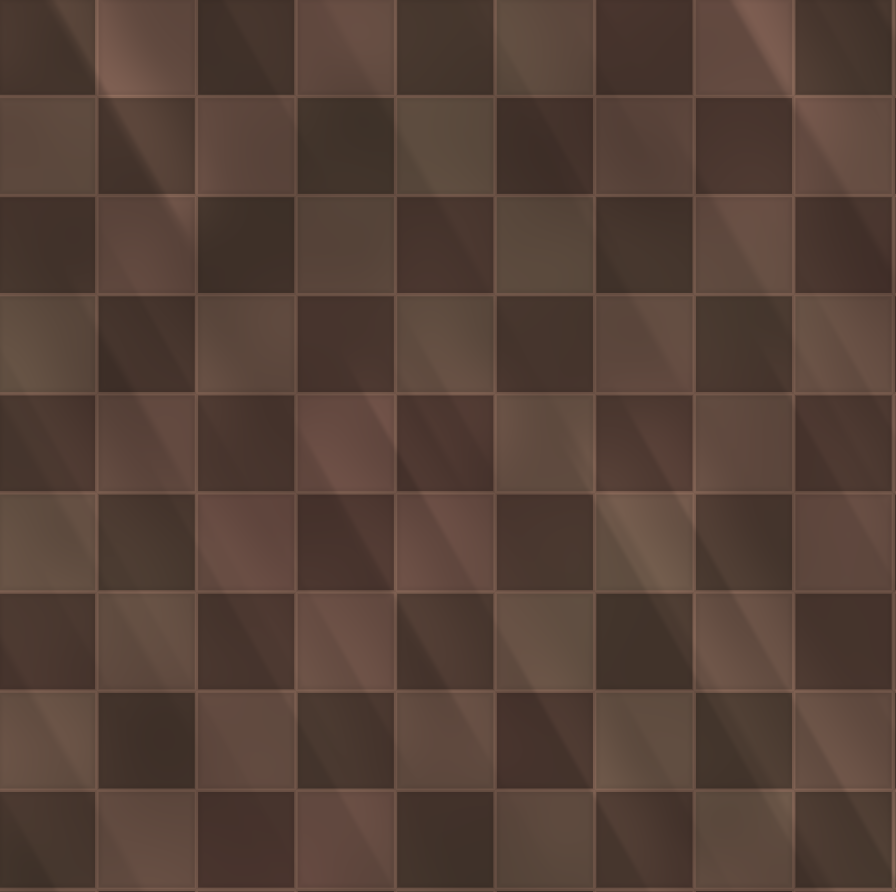
Reproduce this pattern procedurally as a Shadertoy shader.

```glsl
const float TILES = 9.0;             // repeats across and down
const float LINE_CENTRE = 0.973;     // line position inside a tile, from its top left
const float LINE_HALF = 0.017;       // half line width, in tiles
const float EDGE_SHADE = 0.05;       // darkening of a tile beside its lines
const float SHEEN_SLOPE = 0.57;      // sideways run of a streak per unit of height
const float SHEEN_COUNT = 6.5;       // streaks per unit of width
const float SHEEN_GAIN = 0.17;
const float CLOUD_SCALE = 6.0;
const float CLOUD_GAIN = 0.22;
const float TILE_GAIN = 0.08;
const float HUE_GAIN = 0.045;
const vec3 DARK = vec3(0.270, 0.204, 0.173);
const vec3 LIGHT = vec3(0.372, 0.286, 0.244);
const vec3 LINE = vec3(0.450, 0.342, 0.290);

float hash(vec2 p) {
    vec3 q = fract(vec3(p.xyx) * 0.1031);
    q += dot(q, q.yzx + 33.33);
    return fract((q.x + q.y) * q.z);
}

float noise(vec2 p) {
    vec2 i = floor(p), f = fract(p);
    f = f * f * (3.0 - 2.0 * f);
    return mix(mix(hash(i), hash(i + vec2(1, 0)), f.x),
               mix(hash(i + vec2(0, 1)), hash(i + vec2(1, 1)), f.x), f.y);
}

// Slanted streaks: a crisp leading edge, then a slow fade
float sheen(vec2 uv) {
    float across = (uv.x + SHEEN_SLOPE * uv.y) * SHEEN_COUNT;
    float along = uv.y - SHEEN_SLOPE * uv.x;
    float sum = 0.0;
    for (int k = 0; k < 2; k++) {
        float layer = float(k);
        float s = across * (1.0 + 0.63 * layer) + 0.37 * layer;
        float id = floor(s), f = fract(s);
        float profile = smoothstep(0.0, 0.10, f) * (1.0 - smoothstep(0.1, 1.0, f));
        float patches = smoothstep(0.25, 0.8, noise(vec2(along * 4.0, id * 7.0 + 31.0 * layer)));
        sum += profile * patches * (0.4 + 0.6 * hash(vec2(id + 5.0, layer + 2.0)));
    }
    return sum;
}

void mainImage(out vec4 fragColor, in vec2 fragCoord) {
    vec2 uv = fragCoord / iResolution.xy;
    vec2 grid = vec2(uv.x, 1.0 - uv.y) * TILES;
    float aa = TILES / min(iResolution.x, iResolution.y);

    // Checkerboard whose tiles change at the line centres
    vec2 shifted = grid - LINE_CENTRE + 1.0;
    vec2 tile = floor(shifted);
    vec3 col = mix(DARK, LIGHT, mod(tile.x + tile.y, 2.0));

    // Brightness and warmth of each tile
    col *= 1.0 + TILE_GAIN * (hash(tile + 11.0) - 0.5);
    float warmth = hash(tile + 47.0) + noise(uv * CLOUD_SCALE + 9.0) - 1.0;
    col *= 1.0 + HUE_GAIN * warmth * vec3(1.0, -0.8, 0.2);

    // Soft shade beside the lines
    vec2 gap = abs(fract(shifted + 0.5) - 0.5);
    float d = min(gap.x, gap.y);
    col *= 1.0 - EDGE_SHADE * (1.0 - smoothstep(LINE_HALF, 0.08, d));

    // Translucent lines
    float line = 1.0 - smoothstep(LINE_HALF - 0.6 * aa, LINE_HALF + 0.6 * aa, d);
    col = mix(col, LINE, 0.78 * line);

    // Clouds and slanted sheen over the whole surface
    float cloud = 0.65 * noise(uv * CLOUD_SCALE) + 0.35 * noise(uv * CLOUD_SCALE * 2.1 + 17.0);
    col *= 1.0 + CLOUD_GAIN * (cloud - 0.5) + SHEEN_GAIN * (sheen(uv) - 0.2);

    fragColor = vec4(col, 1.0);
}
```
